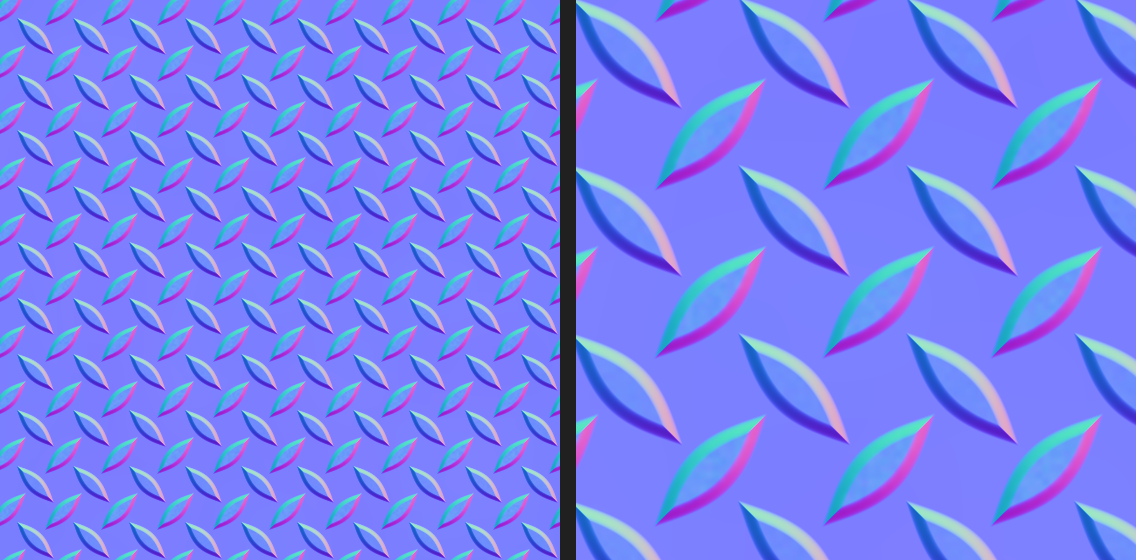
Left: the whole. Right: its middle third, enlarged.
Reproduce this texture map procedurally as a three.js fragment shader.

```glsl
// Tangent-space normal map of diamond tread plate: crossed raised lozenges on a faintly wavy sheet.
varying vec2 vUv;

const float REPEATS = 10.0;                     // cells across and up
const vec2 FALLING_CENTER = vec2(0.632, 0.352); // lozenge leaning like a falling stroke, in cell units
const vec2 RISING_CENTER = vec2(0.135, 0.868);  // lozenge leaning like a rising stroke
const float HALF_LENGTH = 0.435;
const float HALF_WIDTH = 0.138;
const float TIP_PINCH = 0.22;                   // narrows the lozenge towards its tips
const float BEVEL_OUTER = -0.022;               // bevel foot, outside the outline
const float BEVEL_INNER = 0.066;                // bevel shoulder, inside the outline
const float RISE = 0.081;                       // height of the lozenges
const vec2 FALLING_TILT = vec2(-0.10, 0.11);    // lean of the top faces
const vec2 RISING_TILT = vec2(-0.15, 0.22);
const vec2 SHEET_TILT = vec2(-0.025, -0.005);
const float WAVE_CELLS = 7.0;                   // broad unevenness of the sheet
const float WAVE_AMOUNT = 0.055;
const float GRAIN_CELLS = 240.0;                // fine roughness on the top faces
const float GRAIN_AMOUNT = 0.12;
const float STEP = 0.006;                       // spacing of the slope samples

float hash(vec2 p) {
  return fract(sin(dot(p, vec2(127.1, 311.7))) * 43758.5453);
}

// Value noise that wraps after a whole number of lattice cells.
float wrapNoise(vec2 uv, float cells) {
  vec2 p = uv * cells;
  vec2 i = floor(p);
  vec2 f = fract(p);
  f = f * f * (3.0 - 2.0 * f);
  float a = hash(mod(i, cells));
  float b = hash(mod(i + vec2(1.0, 0.0), cells));
  float c = hash(mod(i + vec2(0.0, 1.0), cells));
  float d = hash(mod(i + 1.0, cells));
  return mix(mix(a, b, f.x), mix(c, d, f.x), f.y);
}

vec2 noisePair(vec2 uv, float cells) {
  return vec2(wrapNoise(uv, cells), wrapNoise(uv + 0.37, cells)) - 0.5;
}

// Raised profile from 0 to 1; the lozenge runs along the given unit axis.
float lozenge(vec2 p, vec2 center, vec2 axis) {
  vec2 q = fract(p - center + 0.5) - 0.5;
  float along = dot(q, axis) / HALF_LENGTH;
  float across = abs(dot(q, vec2(-axis.y, axis.x)));
  float t = along * along;
  float inside = HALF_WIDTH * (1.0 - t) * (1.0 - TIP_PINCH * t) - across;
  return smoothstep(BEVEL_OUTER, BEVEL_INNER, inside);
}

// Profiles of both lozenges: x falling, y rising.
vec2 profiles(vec2 p) {
  return vec2(lozenge(p, FALLING_CENTER, vec2(0.7071, -0.7071)),
              lozenge(p, RISING_CENTER, vec2(0.7071, 0.7071)));
}

float height(vec2 p) {
  vec2 h = profiles(p);
  return RISE * (h.x + h.y);
}

void main() {
  vec2 p = vUv * REPEATS;

  // Bevel slopes by central differences
  vec2 e = vec2(STEP, 0.0);
  vec2 lean = vec2(height(p - e.xy) - height(p + e.xy),
                   height(p - e.yx) - height(p + e.yx)) / (2.0 * STEP);

  // Top faces: slight tilt and grain
  vec2 top = profiles(p);
  lean += top.x * FALLING_TILT + top.y * RISING_TILT;
  lean += (top.x * 0.5 + top.y) * GRAIN_AMOUNT * noisePair(vUv, GRAIN_CELLS);

  // Sheet: broad, soft unevenness
  lean += SHEET_TILT + WAVE_AMOUNT * noisePair(vUv, WAVE_CELLS);

  vec3 normal = normalize(vec3(lean, 1.0));
  gl_FragColor = vec4(normal * 0.5 + 0.5, 1.0);
}
```
